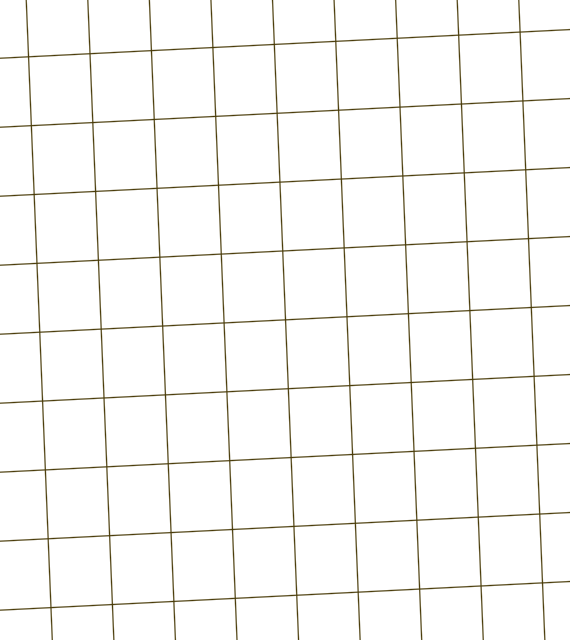
This pattern is drawn by a Shadertoy shader. Its source:

```glsl
// Thin dark olive grid on white paper: two families of parallel lines,
// each leaning a little by its own slope. Every family is a repeated
// distance to a line, covered with a box filter for smooth edges.

// All lengths are fractions of the canvas height.
const vec3 PAPER = vec3(1.0);
const vec3 INK = vec3(0.28, 0.225, 0.025);
const float LINE_WIDTH = 0.00188;
const float SOFTNESS = 1.2;         // edge ramp, in pixel footprints

const float COLUMN_PITCH = 0.0962;  // spacing along x
const float COLUMN_START = 0.0817;  // x of a column at the lower edge
const float COLUMN_LEAN = 0.0407;   // leftward drift per unit of height

const float ROW_PITCH = 0.1078;     // spacing along y
const float ROW_START = 0.0466;     // y of a row at the left edge
const float ROW_RISE = 0.0503;      // upward drift per unit of width

// Signed distance to the nearest line; the axial offset is projected
// onto the normal of a line with the given slope.
float lineDistance(float offset, float pitch, float slope) {
    float nearest = (fract(offset / pitch + 0.5) - 0.5) * pitch;
    return nearest / sqrt(1.0 + slope * slope);
}

// Share of the filter footprint that the line covers.
float lineCoverage(float dist, float ramp) {
    float halfWidth = 0.5 * LINE_WIDTH;
    return clamp((dist + halfWidth) / ramp + 0.5, 0.0, 1.0)
         - clamp((dist - halfWidth) / ramp + 0.5, 0.0, 1.0);
}

void mainImage(out vec4 fragColor, in vec2 fragCoord) {
    vec2 p = fragCoord / iResolution.y;
    float ramp = SOFTNESS / iResolution.y;

    // Leaning columns and rising rows
    float columnOffset = p.x + COLUMN_LEAN * p.y - COLUMN_START;
    float rowOffset = p.y - ROW_RISE * p.x - ROW_START;
    float column = lineCoverage(lineDistance(columnOffset, COLUMN_PITCH, COLUMN_LEAN), ramp);
    float row = lineCoverage(lineDistance(rowOffset, ROW_PITCH, ROW_RISE), ramp);

    // Ink both families over the paper
    float ink = 1.0 - (1.0 - column) * (1.0 - row);
    fragColor = vec4(mix(PAPER, INK, ink), 1.0);
}
```
